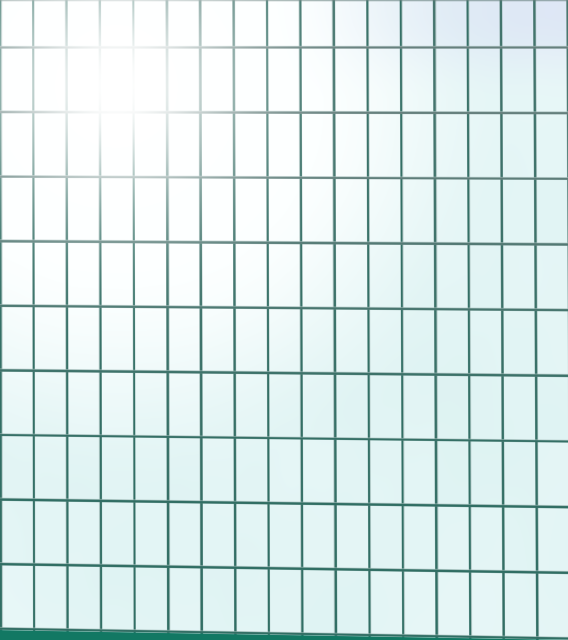
A Shadertoy shader for this pattern:

```glsl
// Sunlit glass curtain wall: tall pale panes in a thin green grid, with a glare at upper left.

const float COLUMNS     = 17.0;
const float ROW_START   = 0.0743;               // first full-width bar, from the top
const vec2  ROW_PITCH   = vec2(0.1009, 0.1026); // at the left and right sides
const float LAST_ROW    = 9.0;                  // the sill lies below this bar
const float BAR_HALF    = 0.0021;               // in canvas heights
const float BAR_SOFT    = 0.0008;
const vec2  GLARE_POS   = vec2(0.205, 0.135);   // across, down
const float GLARE_SIZE  = 0.205;

const vec3 GLASS_PALE   = vec3(0.89, 0.96, 0.96);
const vec3 GLASS_BRIGHT = vec3(0.99, 1.00, 1.00);
const vec3 SKY_LILAC    = vec3(0.86, 0.89, 0.96);
const vec3 BAR_GREEN    = vec3(0.19, 0.43, 0.39);
const vec3 BAR_GREY     = vec3(0.40, 0.50, 0.49);
const vec3 BAR_EDGE     = vec3(0.66, 0.75, 0.74);
const vec3 SILL_GREEN   = vec3(0.07, 0.47, 0.39);

float hash(vec2 p) {
    return fract(sin(dot(p, vec2(127.1, 311.7))) * 4375.85);
}

// Soft clouds from layered sines, about -1 to 1
float clouds(vec2 p) {
    float sum = 0.0, amp = 0.5;
    for (int i = 0; i < 4; i++) {
        sum += amp * sin(p.x + 1.7 * sin(p.y)) * cos(p.y - 0.6 * p.x);
        p = mat2(1.5, 1.1, -1.1, 1.5) * p + 2.3;
        amp *= 0.5;
    }
    return sum;
}

// Coverage of a bar with the given half width
float bar(float dist, float halfWidth, float soft) {
    return 1.0 - smoothstep(halfWidth - soft, halfWidth + soft, abs(dist));
}

// Draws a dark bar with a faint grey lip on one side
vec3 drawBar(vec3 base, float dist, float halfWidth, float lip, vec3 color, float soft) {
    base = mix(base, BAR_EDGE, 0.75 * bar(dist - lip, halfWidth, soft));
    return mix(base, color, bar(dist, halfWidth * 0.85, soft));
}

vec3 glass(vec2 p, float glareDist, vec2 pane) {
    float haze = clouds(p * vec2(5.0, 4.0));
    float shade = smoothstep(0.27, 0.64, glareDist + 0.03 * haze);
    vec3 color = mix(GLASS_BRIGHT, GLASS_PALE, shade);
    float lilac = smoothstep(0.45, 1.0, p.x) * (1.0 - smoothstep(0.02, 0.16, p.y));
    color = mix(color, SKY_LILAC, 0.8 * lilac);
    float tone = 0.012 * haze + 0.014 * (hash(pane) - 0.5);
    return color + shade * tone * vec3(1.5, 0.7, 0.8);
}

void mainImage(out vec4 fragColor, in vec2 fragCoord) {
    vec2 p = fragCoord / iResolution.xy;
    p.y = 1.0 - p.y;
    float aspect = iResolution.x / iResolution.y;
    float soft = max(BAR_SOFT, 0.75 / iResolution.y);
    float glareDist = length((p - GLARE_POS) * vec2(aspect, 1.0));

    // Grid coordinates, leaning slightly with perspective
    float lean = p.y * (0.0015 + 0.004 * p.x) - 0.0005;
    float pitchY = mix(ROW_PITCH.x, ROW_PITCH.y, p.x);
    vec2 grid = vec2((p.x - lean) * COLUMNS, (p.y - ROW_START) / pitchY);
    vec2 line = floor(grid + 0.5);
    vec2 dist = (grid - line) * vec2(aspect / COLUMNS, pitchY);

    vec3 color = glass(p, glareDist, floor(grid));

    // Mullions: width, lip and greyness vary from one to the next
    float varyX = hash(vec2(line.x, 3.0));
    float halfX = BAR_HALF * mix(0.8, 1.12, varyX);
    if (line.x < 0.5) halfX *= 1.5;
    float lipX = 0.0013 * (hash(vec2(line.x, 8.0)) * 2.0 - 1.0);
    vec3 barX = mix(BAR_GREEN, BAR_GREY, 0.5 * varyX * (1.0 - p.y));
    color = drawBar(color, dist.x, halfX, lipX, barX, soft);

    // Transoms: greyer towards the top
    float varyY = hash(vec2(5.0, line.y));
    float halfY = BAR_HALF * mix(0.85, 1.1, varyY);
    vec3 barY = mix(BAR_GREY, BAR_GREEN, smoothstep(0.1, 0.8, p.y));
    color = drawBar(color, dist.y, halfY, -0.0008, barY, soft);

    // Head rail and sill
    color = mix(color, BAR_GREY, 0.6 * bar(p.y, 0.002, soft));
    float sill = smoothstep(-soft, soft, (grid.y - LAST_ROW) * pitchY - BAR_HALF);
    color = mix(color, SILL_GREEN, sill);

    // Glare washes out the bars
    float glare = exp(-pow(glareDist / GLARE_SIZE, 2.0));
    color = mix(color, vec3(1.0), glare);

    fragColor = vec4(clamp(color, 0.0, 1.0), 1.0);
}
```
